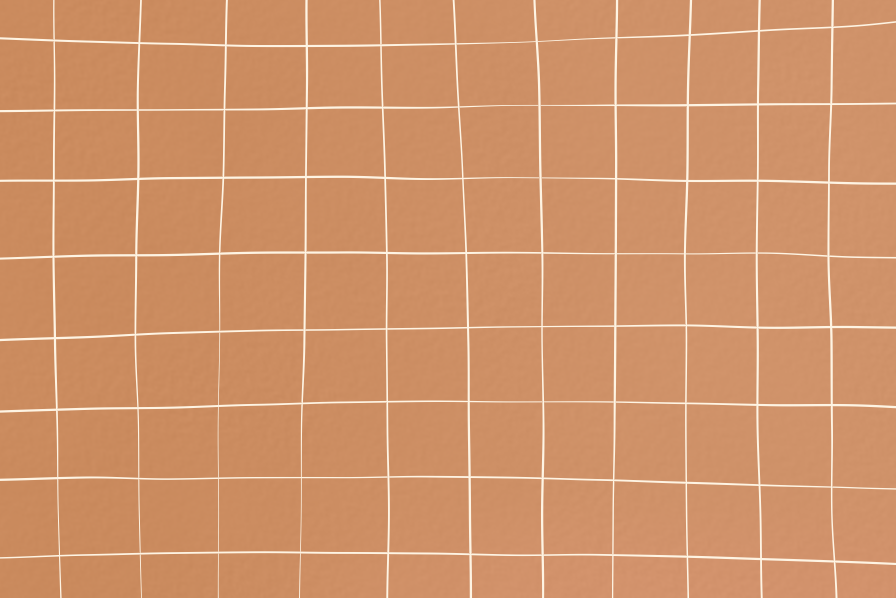
A Shadertoy shader for this pattern:

```glsl
// Hand-drawn cream grid of wavering lines on lightly grained terracotta.

// Lengths are fractions of the canvas height unless noted.
const int COLUMNS = 11;
const int ROWS = 8;
const float UNIT = 1.0 / 512.0;       // drafting unit for line placement
const float COLUMN_START = 49.5;      // in drafting units
const float COLUMN_STEP = 72.0;
const float COLUMN_SHRINK = 0.56;     // columns narrow towards the right
const float ROW_START = 26.5;
const float ROW_STEP = 64.8;
const float WOBBLE = 2.4;
const float THIN = 0.0006;            // half widths
const float THICK = 0.0019;
const float GRAIN_SCALE = 105.0;
const float GRAIN_DEPTH = 0.022;
const vec3 CLAY_LEFT = vec3(0.793, 0.543, 0.367);
const vec3 CLAY_RIGHT = vec3(0.813, 0.573, 0.413);
const vec3 CLAY_BLUSH = vec3(0.832, 0.575, 0.430);
const vec3 CREAM = vec3(0.995, 0.955, 0.890);
const float TAU = 6.2831853;

float hash(ivec2 cell) {
    uvec2 q = uvec2(cell) * uvec2(1597334677u, 3812015801u);
    uint n = (q.x ^ q.y) * 1597334677u;
    n = (n ^ (n >> 15u)) * 2246822519u;
    return float((n ^ (n >> 13u)) >> 8u) / 16777216.0;
}

float noise(vec2 p) {
    ivec2 i = ivec2(floor(p));
    vec2 f = fract(p);
    f = f * f * (3.0 - 2.0 * f);
    float low = mix(hash(i), hash(i + ivec2(1, 0)), f.x);
    float high = mix(hash(i + ivec2(0, 1)), hash(i + ivec2(1, 1)), f.x);
    return mix(low, high, f.y);
}

float fbm(vec2 p) {
    return 0.6 * noise(p) + 0.4 * noise(p * 2.1 + 17.0);
}

// Slow waver of a pen stroke, in drafting units
float waver(float id, float along) {
    return WOBBLE * (noise(vec2(along * 7.0, id * 5.0)) - 0.5);
}

// Offset from a straight line: t runs 0 to 1 along it
float bend(float tilt, float bow, float t) {
    return tilt * (t - 0.5) + 4.0 * bow * t * (1.0 - t);
}

float columnX(float c, float down) {
    float base = COLUMN_START + COLUMN_STEP * c - COLUMN_SHRINK * c * c;
    float swell = exp(-(c - 4.0) * (c - 4.0) / 16.0);
    float tilt = 2.0 + 13.0 * swell * sin(TAU * (c - 3.6) / 5.6);
    float bow = 4.0 * cos(TAU * (c - 5.0) / 8.0);
    return UNIT * (base + bend(tilt, bow, down) + waver(c + 20.0, down));
}

float rowY(float r, float x, float width) {
    float tilt = -7.0 + 1.3 * r - 8.0 * cos(TAU * r / 4.2);
    float bow = -6.0 + 17.0 * exp(-r);
    return UNIT * (ROW_START + ROW_STEP * r + bend(tilt, bow, x / width) + waver(r, x));
}

// Pen pressure drifts along every stroke
float halfWidth(float id, float along, float fade) {
    float pressure = 0.25 + noise(vec2(along * 3.5, id * 3.0 + 50.0));
    return mix(THIN, THICK, clamp(pressure - fade, 0.0, 1.0));
}

// Box-filtered coverage, so thin strokes stay faint rather than vanish
float stroke(float dist, float halfW, float pixel) {
    float left = max(dist - 0.5 * pixel, -halfW);
    float right = min(dist + 0.5 * pixel, halfW);
    return clamp((right - left) / pixel, 0.0, 1.0);
}

void mainImage(out vec4 fragColor, in vec2 fragCoord) {
    float pixel = 1.0 / iResolution.y;
    float width = iResolution.x * pixel;
    vec2 p = fragCoord * pixel;
    float down = 1.0 - p.y;

    // Clay: warm sideways gradient, blush at the lower right, soft mottling
    vec3 color = mix(CLAY_LEFT, CLAY_RIGHT, smoothstep(0.0, 0.9, p.x / width));
    float blush = smoothstep(0.78, 1.0, down) * smoothstep(0.2, 0.75, p.x / width);
    color = mix(color, CLAY_BLUSH, 0.7 * blush);
    color += 0.010 * (fbm(p * 5.0) - 0.5);

    // Embossed grain lit from the upper left
    vec2 g = p * GRAIN_SCALE;
    float relief = fbm(g + vec2(0.3, -0.3)) - fbm(g - vec2(0.3, -0.3));
    color += GRAIN_DEPTH * relief * (0.45 + 0.55 * noise(p * 6.0 + 9.0));

    // Columns: ink runs dry at the lower left
    float ink = 0.0;
    for (int i = 0; i < COLUMNS; i++) {
        float c = float(i);
        float dry = 0.75 * smoothstep(0.35, 0.75, down) * exp(-(c - 2.0) * (c - 2.0) / 2.5);
        float w = halfWidth(c + 20.0, down, dry);
        ink = max(ink, stroke(p.x - columnX(c, down), w, pixel));
    }

    // Rows: ink thins just right of the centre
    for (int i = 0; i < ROWS; i++) {
        float r = float(i);
        float dry = 0.6 * exp(-pow((p.x / width - 0.6) / 0.11, 2.0));
        float w = halfWidth(r, p.x, dry);
        ink = max(ink, stroke(down - rowY(r, p.x, width), w, pixel));
    }

    fragColor = vec4(mix(color, CREAM, ink), 1.0);
}
```
